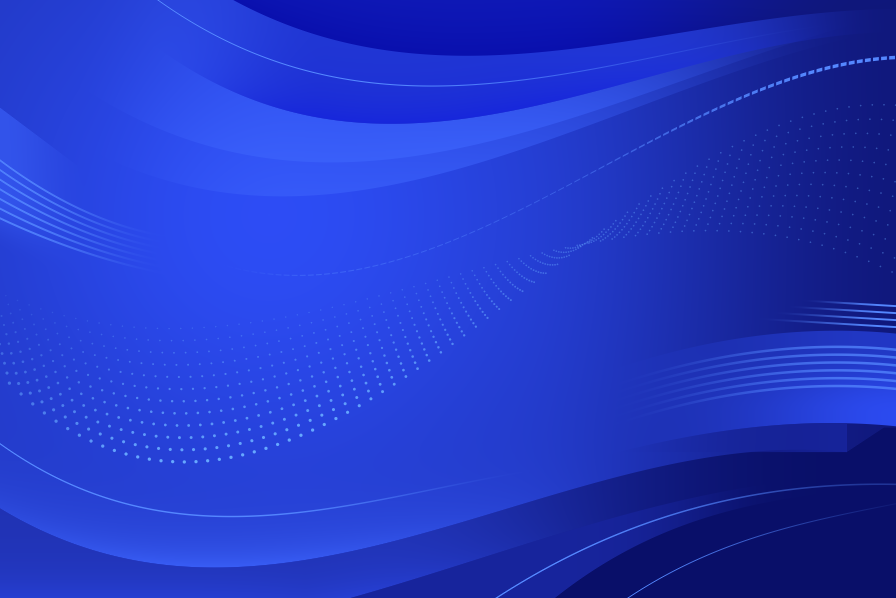
Write a Shadertoy shader that draws this background.

```glsl
const vec3 ROYAL = vec3(.125, .21, .745);
const vec3 NAVY = vec3(.06, .09, .48);
const vec3 MIDNIGHT = vec3(.035, .06, .41);
const vec3 GLOW = vec3(.175, .3, .96);
const vec3 AZURE = vec3(.23, .38, .98);
const vec3 COBALT = vec3(.09, .15, .86);
const vec3 INK = vec3(.035, .06, .68);
const vec3 DUSK = vec3(.09, .14, .61);
const vec3 LINE = vec3(.33, .53, 1.);
const vec3 DOT = vec3(.4, .66, 1.);
const float HAIR = .0009;
const float DOT_STEP = .0195;
const float DASH_STEP = .0135;
const int MESH_ROWS = 12;

float aa;   // size of a pixel
vec2 p;     // position, measured down from the top
vec3 col;   // painted colour

void paint(vec3 tint, float alpha) { col = mix(col, tint, alpha); }

// Horizontal fades
float rise(float a, float b) { return smoothstep(a, b, p.x); }
float fall(float a, float b) { return 1. - rise(a, b); }

// Cubic through four points with abscissas a and heights h
float curve(float x, vec4 a, vec4 h) {
    float sum = 0.;
    for (int i = 0; i < 4; i++) {
        float w = h[i];
        for (int j = 0; j < 4; j++)
            if (j != i) w *= (x - a[j]) / (a[i] - a[j]);
        sum += w;
    }
    return sum;
}

// Height below a curve, negative above it
float below(vec4 a, vec4 h) { return p.y - curve(p.x, a, h); }

float inside(float d) { return clamp(.5 - d / aa, 0., 1.); }

// Stroke or disc, dimmed when thinner than a pixel
float stroke(float d, float radius) {
    float r = max(radius, aa * .5);
    return inside(abs(d) - r) * radius / r;
}

// Sheet above an edge, strongest at the edge
float sheet(float d, float depth, float tail) {
    return inside(d) * mix(tail, 1., exp(min(d, 0.) / depth));
}

void backdrop() {
    vec2 q = p - vec2(.45, .36);
    col = mix(ROYAL, NAVY, rise(.85, 1.55));
    paint(GLOW, exp(-4.5 * dot(q, q)));
}

void topWaves() {
    float fade = fall(.65, 1.45);
    float d = below(vec4(.15, .45, .75, 1.25), vec4(.25, .328, .287, .113));
    paint(AZURE, .65 * fade * rise(.15, .5) * sheet(d, .12, .2));
    d = below(vec4(.137, .43, .7, 1.3), vec4(.146, .262, .26, .08));
    paint(AZURE, .85 * fade * rise(.12, .5) * sheet(d, .1, .2));
    d = below(vec4(.25, .5, .8, 1.4), vec4(.07, .19, .195, .06));
    float wave = rise(.25, .55) * fall(.8, 1.5);
    paint(ROYAL * 1.1, wave * inside(d));
    paint(COBALT, wave * sheet(d, .06, .15));
    d = below(vec4(.264, .55, .88, 1.4), vec4(0., .127, .133, .04));
    paint(LINE, fall(.6, 1.4) * stroke(d, HAIR));
    d = below(vec4(.39, .66, 1., 1.5), vec4(0., .086, .076, .015));
    paint(mix(INK, NAVY, rise(.9, 1.45)), step(.3, p.x) * sheet(d, .12, .6));
}

void bottomWaves() {
    // Upper swell with a notch at its right end
    float e = curve(p.x, vec4(0., .37, .8, 1.416), vec4(.85, .949, .865, .756));
    if (p.x > 1.416) e = max(.756 - .66 * (p.x - 1.416), .715);
    paint(AZURE, .9 * rise(-.3, .35) * fall(.35, 1.1) * sheet(p.y - e, .055, 0.));
    float ground = inside(e - p.y);
    paint(mix(vec3(.125, .195, .7), MIDNIGHT, rise(.6, 1.4)), ground);
    // Lower swell
    e = min(curve(p.x, vec4(.586, .78, .98, 1.17), vec4(1., .941, .879, .83)), 1.02);
    paint(GLOW, .7 * ground * fall(.3, 1.1) * sheet(p.y - e, .05, 0.));
    paint(DUSK, ground * fall(.95, 1.3) * inside(e - p.y));
    // Dark hill and rim lines
    float d = below(vec4(.928, 1.035, 1.17, 1.5), vec4(1., .928, .869, .8125));
    paint(MIDNIGHT, ground * step(.85, p.x) * inside(-d));
    d = below(vec4(.83, .977, 1.13, 1.5), vec4(1., .918, .859, .81));
    paint(LINE, step(.8, p.x) * (1. - .7 * rise(.9, 1.5)) * stroke(d, .0013));
    d = below(vec4(1.05, 1.17, 1.33, 1.5), vec4(1., .934, .879, .842));
    paint(LINE, step(1., p.x) * fall(1., 1.6) * stroke(d, HAIR));
    d = below(vec4(0., .254, .566, .902), vec4(.742, .852, .848, .785));
    paint(LINE, fall(.4, .9) * stroke(d, .0012));
}

void sideRibbons() {
    // Left patch and its fan of lines
    float patchMask = inside(.18 + .75 * p.x - p.y) * (1. - smoothstep(.32, .42, p.y - .4 * p.x));
    paint(AZURE, .6 * patchMask * fall(0., .15));
    for (int i = 0; i < 7; i++) {
        vec3 k = mix(vec3(.268, .75, 1.05), vec3(.365, .47, .49), float(i) / 6.);
        float d = p.y - k.x - (k.y - k.z * p.x) * p.x;
        paint(LINE, .85 * fall(.03, .28) * stroke(d, .0018));
    }
    // Right ribbon, its shadow and two sets of lines
    float top = below(vec4(1.05, 1.2, 1.4, 1.5), vec4(.61, .572, .553, .558));
    float base = below(vec4(1., 1.17, 1.33, 1.5), vec4(.765, .727, .709, .713));
    float fade = rise(1., 1.5);
    paint(GLOW, inside(-top) * inside(base) * fade * mix(.6, .95, smoothstep(.58, .69, p.y)));
    paint(DUSK, fade * inside(-base) * inside(p.y - .756) * step(p.x, 1.416));
    for (int i = 0; i < 6; i++) {
        float k = float(i);
        paint(LINE, .75 * rise(1.02, 1.45) * stroke(top - .027 - .0131 * k, .0021));
        float d = p.y - .422 - .0117 * k - .06 * p.x;
        paint(LINE, step(k, 3.5) * rise(1.34 - .025 * k, 1.48) * stroke(d, .0016));
    }
}

void dots() {
    // Twisted mesh of rows between two curves
    for (int i = 0; i < MESH_ROWS; i++) {
        float t = float(i) / float(MESH_ROWS - 1), shift = .045 * t;
        float x = (floor((p.x - shift) / DOT_STEP) + .5) * DOT_STEP + shift;
        float high = curve(x, vec4(0., .45, .977, 1.5), vec4(.49, .535, .408, .459));
        float low = curve(x, vec4(0., .342, .977, 1.5), vec4(.625, .771, .408, .176));
        vec2 look = mix(vec2(.0013, .4), mix(vec2(.0011, .3), vec2(.0027, 1.), t), fall(.5, 1.));
        float disc = stroke(length(p - vec2(x, mix(high, low, t))), look.x);
        paint(DOT, look.y * mix(.5, 1., rise(0., .25)) * disc);
    }
    // Dashed arc growing to the right
    float d = below(vec4(.4, .75, 1.13, 1.5), vec4(.45, .405, .215, .096));
    float grow = rise(.9, 1.4);
    float dash = inside((abs(fract(p.x / DASH_STEP) - .5) - .36) * DASH_STEP);
    paint(LINE, rise(.36, .55) * mix(.4, 1., grow) * dash * stroke(d, mix(HAIR, .0029, grow)));
}

void mainImage(out vec4 fragColor, in vec2 fragCoord) {
    aa = 1. / iResolution.y;
    p = vec2(fragCoord.x, iResolution.y - fragCoord.y) * aa;
    backdrop();
    topWaves();
    bottomWaves();
    sideRibbons();
    dots();
    fragColor = vec4(col, 1.);
}
```
